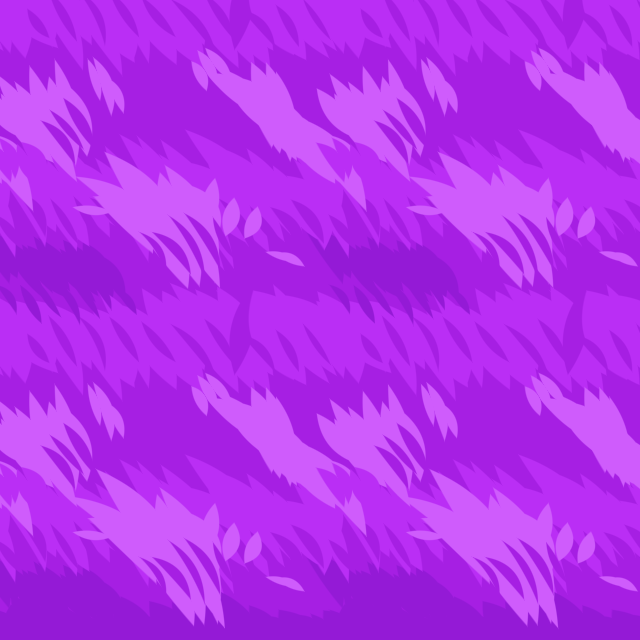
This pattern is drawn by a WebGL 2 fragment shader. Its source:

```glsl
#version 300 es
precision highp float;
// Repeating stylised fur: layered tufts of curved, pointed blades in four purples.

uniform vec2 u_resolution;
out vec4 fragColor;

const vec2 TILE = vec2(4.0, 3.9);  // size of one repeat
const float SPAN = 7.68;           // canvas size in the same units

float hash(float n) {
    return fract(sin(n * 12.9898) * 43758.547);
}

// Blade pointed at both ends; size is half length and half width.
float blade(vec2 p, vec2 size, float lean, float bend) {
    vec2 axis = vec2(sin(lean), cos(lean));
    float u = dot(p, axis) / size.x;
    float v = dot(p, vec2(axis.y, -axis.x)) + bend * (u * u - 0.4);
    float slope = 2.0 * u * (abs(bend) + size.y) / size.x;
    return (abs(v) - size.y * (1.0 - u * u)) / sqrt(1.0 + slope * slope);
}

// Row of blades between two points, wrapped around the tile.
float tuft(vec2 p, vec2 a, vec2 b, int count, vec2 size, float lean, float fan, float seed) {
    float d = 1e3;
    for (int i = 0; i < count; i++) {
        float n = seed * 17.0 + float(i) * 3.7;
        float t = (float(i) + 0.5) / float(count);
        float s = 2.0 * t - 1.0;
        float angle = lean - fan * s + 0.3 * (hash(n) - 0.5);
        vec2 axis = vec2(sin(angle), cos(angle));
        vec2 center = mix(a, b, t) + axis * size.x * 0.6 * (hash(n + 1.1) - 0.5);
        vec2 q = mod(p - center + 0.5 * TILE, TILE) - 0.5 * TILE;
        float grow = (1.0 - 0.3 * s * s) * (0.75 + 0.45 * hash(n + 2.3));
        float bend = size.x * (0.28 * hash(n + 3.9) - 0.06);
        d = min(d, blade(q, size * vec2(grow, 0.75 + 0.5 * hash(n + 5.2)), angle, bend));
    }
    return d;
}

void paint(inout vec3 color, vec3 tone, float d) {
    float edge = 0.8 * SPAN / u_resolution.y;
    color = mix(color, tone, 1.0 - smoothstep(-edge, edge, d));
}

void main() {
    vec2 uv = gl_FragCoord.xy / u_resolution;
    vec2 p = vec2(uv.x, 1.0 - uv.y) * SPAN;  // y runs downward

    vec3 shadow = vec3(0.58, 0.10, 0.84);
    vec3 base = vec3(0.65, 0.12, 0.89);
    vec3 mid = vec3(0.73, 0.18, 0.96);
    vec3 light = vec3(0.81, 0.36, 0.99);
    vec3 color = base;

    // Dark undercoat
    paint(color, shadow, tuft(p, vec2(-0.1, 3.1), vec2(1.4, 3.3), 11, vec2(0.48, 0.11), 0.6, 0.1, 1.0));

    // Middle coat: upper band, rounded lock and lower band
    if (p.y < 6.6) {
        paint(color, mid, tuft(p, vec2(0.0, 0.12), vec2(4.0, 0.2), 22, vec2(0.72, 0.16), 0.6, 0.0, 2.0));
        paint(color, base, tuft(p, vec2(2.8, 0.15), vec2(3.0, 0.15), 1, vec2(0.5, 0.13), -0.1, 0.0, 3.0));
        paint(color, mid, tuft(p, vec2(3.2, 0.1), vec2(3.5, 0.2), 1, vec2(0.6, 0.32), 0.5, 0.0, 4.0));
    }
    paint(color, mid, tuft(p, vec2(0.1, 2.25), vec2(4.1, 2.35), 23, vec2(0.8, 0.16), 0.6, 0.0, 5.0));
    paint(color, base, tuft(p, vec2(0.3, 2.6), vec2(4.2, 2.7), 13, vec2(0.4, 0.06), 0.6, 0.0, 6.0));
    paint(color, base, tuft(p, vec2(0.2, 0.2), vec2(4.0, 0.25), 10, vec2(0.38, 0.05), 0.6, 0.0, 7.0));
    paint(color, shadow, tuft(p, vec2(0.0, 3.6), vec2(1.6, 3.55), 7, vec2(0.3, 0.05), 0.6, 0.0, 8.0));

    // Dark fringe along the bottom of the canvas
    if (p.y > 5.0) {
        paint(color, shadow, tuft(p, vec2(0.0, 3.72), vec2(4.0, 3.72), 22, vec2(0.5, 0.18), 0.5, 0.0, 9.0));
    }

    // Light tufts: left, diagonal and lower
    paint(color, light, tuft(p, vec2(0.05, 1.45), vec2(1.0, 1.4), 8, vec2(0.64, 0.12), 0.45, 0.3, 10.0));
    paint(color, light, tuft(p, vec2(2.85, 1.15), vec2(3.45, 1.3), 6, vec2(0.6, 0.14), 0.45, 0.4, 11.0));
    paint(color, light, tuft(p, vec2(3.15, 1.4), vec2(4.15, 2.0), 8, vec2(0.72, 0.17), 0.68, 0.0, 12.0));
    float row = step(5.0, p.y);
    vec2 reach = vec2(0.78 + 0.12 * row, 0.17);
    paint(color, light, tuft(p, vec2(1.5, 2.65), vec2(2.55, 2.75 + 0.1 * row), 9, reach, 0.55, 0.3, 13.0));

    // Stray light slivers
    paint(color, light, tuft(p, vec2(2.35, 0.95), vec2(2.7, 0.75), 3, vec2(0.27, 0.06), 0.55, 0.0, 14.0));
    paint(color, light, tuft(p, vec2(1.1, 1.0), vec2(1.45, 1.15), 3, vec2(0.33, 0.06), 0.4, 0.0, 15.0));
    paint(color, light, tuft(p, vec2(2.4, 2.4), vec2(3.15, 2.75), 3, vec2(0.3, 0.09), -0.3, 0.1, 16.0));
    paint(color, light, tuft(p, vec2(1.0, 2.52), vec2(1.2, 2.52), 1, vec2(0.2, 0.06), 1.35, 0.0, 17.0));
    paint(color, light, tuft(p, vec2(3.3, 3.05), vec2(3.6, 3.15), 2, vec2(0.2, 0.05), 1.2, 0.0, 18.0));

    // Partings cut into the light tufts
    paint(color, base, tuft(p, vec2(1.85, 3.15), vec2(2.75, 2.8), 5, vec2(0.42, 0.05), 0.6, 0.0, 19.0));
    paint(color, base, tuft(p, vec2(0.6, 1.65), vec2(1.1, 1.55), 3, vec2(0.36, 0.06), 0.65, 0.0, 20.0));
    paint(color, mid, tuft(p, vec2(-0.1, 1.9), vec2(0.5, 1.9), 4, vec2(0.35, 0.07), 0.5, 0.0, 21.0));

    fragColor = vec4(color, 1.0);
}
```
